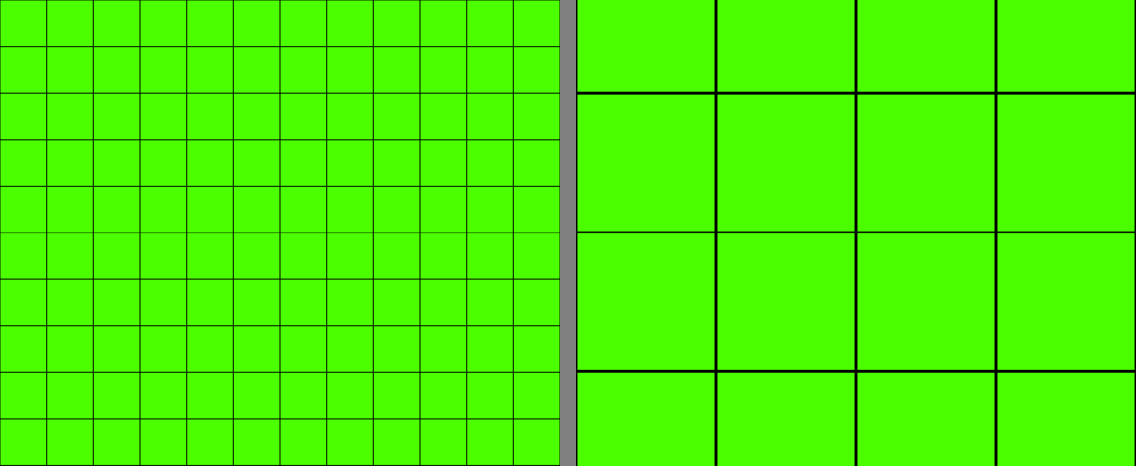
Left: the whole. Right: its middle third, enlarged.
Reproduce this pattern procedurally as a WebGL 2 fragment shader.

```glsl
#version 300 es
precision highp float;

uniform vec2 u_resolution;
out vec4 outColor;

const vec3 FIELD_GREEN = vec3(0.298, 1.0, 0.0);
const vec3 LINE_BLACK = vec3(0.0);

// Cells across and down
const vec2 GRID_SIZE = vec2(12.0, 10.0);

// Widths as fractions of one cell
const float LINE_WIDTH = 0.0208;
const float SEAM_WIDTH = 0.5 * LINE_WIDTH;

// Width of the smoothing window in pixels
const float SOFTNESS = 1.25;

// Share of the smoothing window, cut off at both borders, that a line covers
float lineCoverage(float position, float center, float width, float extent, float window) {
    float low = max(position - 0.5 * window, 0.0);
    float high = min(position + 0.5 * window, extent);
    float overlap = min(high, center + 0.5 * width) - max(low, center - 0.5 * width);
    return max(overlap, 0.0) / (high - low);
}

// Evenly spaced vertical lines
float columnCoverage(float position, float extent, float window) {
    return lineCoverage(position, round(position), LINE_WIDTH, extent, window);
}

// Horizontal lines from the top; the lower half sits higher by the seam width
float rowCoverage(float position, float extent, float window) {
    float middle = 0.5 * extent;
    float index = round(position);
    float isSeam = 1.0 - step(0.5, abs(index - middle));
    float isLower = step(middle + 0.5, index);
    float shift = SEAM_WIDTH * (isLower + 0.5 * isSeam);
    float width = mix(LINE_WIDTH, SEAM_WIDTH, isSeam);
    return lineCoverage(position, index - shift, width, extent, window);
}

void main() {
    vec2 pixel = GRID_SIZE / u_resolution;
    vec2 cell = gl_FragCoord.xy * pixel;
    vec2 window = SOFTNESS * pixel;
    float fromTop = GRID_SIZE.y - cell.y;

    float vertical = columnCoverage(cell.x, GRID_SIZE.x, window.x);
    float horizontal = rowCoverage(fromTop, GRID_SIZE.y, window.y);

    // Union of both line sets
    float ink = 1.0 - (1.0 - vertical) * (1.0 - horizontal);
    outColor = vec4(mix(FIELD_GREEN, LINE_BLACK, ink), 1.0);
}
```
